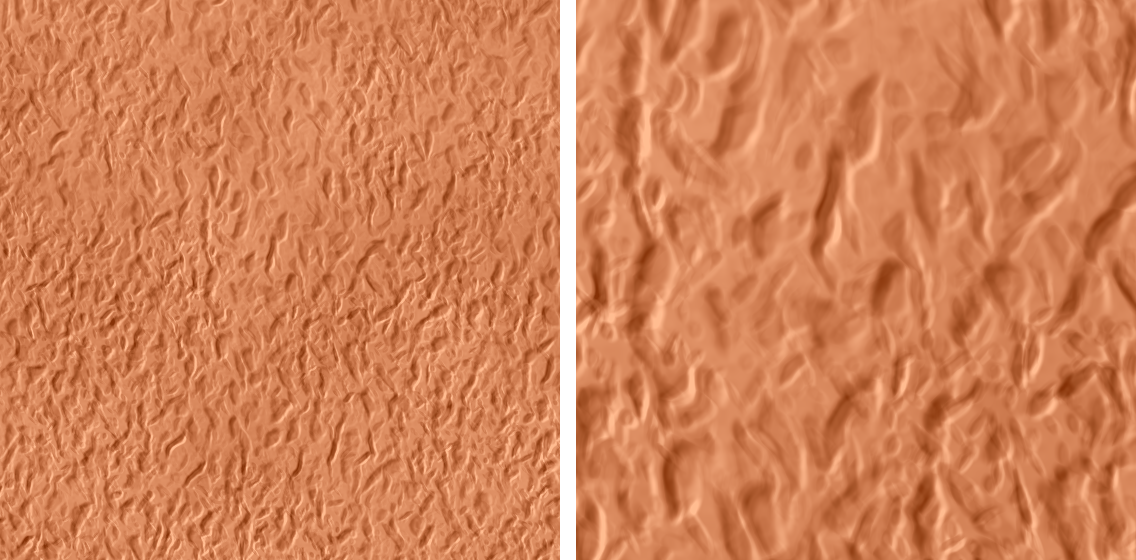
Left, the full canvas; right, a detail of the centre.
This texture is drawn by a Shadertoy shader. Its source:

```glsl
vec2 hash2(vec2 p) {
    vec3 q = fract(p.xyx * vec3(0.1031, 0.1030, 0.0973));
    q += dot(q, q.yzx + 33.33);
    return fract((q.xx + q.yz) * q.zy);
}

vec2 smoothNoise(vec2 p) {
    vec2 cell = floor(p), f = fract(p);
    f = f * f * (3.0 - 2.0 * f);
    vec2 low = mix(hash2(cell), hash2(cell + vec2(1, 0)), f.x);
    vec2 high = mix(hash2(cell + vec2(0, 1)), hash2(cell + 1.0), f.x);
    return mix(low, high, f.y) - 0.5;
}

// Cellular layer: one tilted, mostly upright gouge per cell
float gouges(vec2 p, float seed) {
    vec2 base = floor(p);
    float depth = 0.0;
    for (int y = -1; y <= 1; y++)
    for (int x = -1; x <= 1; x++) {
        vec2 cell = base + vec2(x, y);
        vec2 shape = hash2(cell + seed + 57.0);
        vec2 d = p - cell - hash2(cell + seed);
        float tilt = (shape.x - 0.5) * 2.2;
        float c = cos(tilt), s = sin(tilt);
        d = vec2(c * d.x - s * d.y, s * d.x + c * d.y);
        vec2 size = mix(vec2(0.2, 0.8), vec2(0.4, 0.42), shape.y);
        float pit = 1.0 - smoothstep(0.5, 1.05, length(d / size));
        depth = max(depth, pit * (0.4 + 0.6 * fract(shape.x * 7.0)));
    }
    return depth;
}

// Flat plaster skin; smaller gouges fade out inside larger ones
float plasterHeight(vec2 p) {
    float rough = smoothstep(-0.4, 0.25, smoothNoise(p * 9.0 + 3.0).x + 0.22 - 0.3 * p.y);
    vec2 q = p + 0.011 * smoothNoise(p * 36.0) + 0.0045 * smoothNoise(p * 85.0 + 9.0);
    float coarse = gouges(q * vec2(28, 20), 11.0);
    float medium = gouges(q * vec2(45, 35), 83.0);
    float fine = gouges(p * vec2(78, 66), 149.0);
    float pits = coarse + mix(0.4, 0.75, rough) * medium * (1.0 - 0.65 * coarse);
    pits += mix(0.08, 0.45, rough) * fine * (1.0 - 0.5 * max(coarse, medium));
    return -pits;
}

void mainImage(out vec4 fragColor, in vec2 fragCoord) {
    vec2 uv = fragCoord / iResolution.y;
    vec2 toLight = normalize(vec2(-0.85, 0.5));

    // Relief lighting with a short cast shadow
    float height = plasterHeight(uv);
    float slope = plasterHeight(uv - toLight * 0.002) - plasterHeight(uv + toLight * 0.002);
    float shadow = max(plasterHeight(uv + toLight * 0.008) - height, 0.0);
    float crispness = mix(1.1, 0.8, smoothstep(0.45, 0.95, uv.y));

    // Highlights broken into short glints
    float glint = 0.68 + 0.9 * smoothNoise(uv * 55.0 + 40.0).x;
    float tone = 0.77 + 0.2 * height;
    tone += crispness * (glint * max(slope, 0.0) + 0.45 * min(slope, 0.0) - 0.55 * shadow);

    // Broad clay variation and faint grain
    tone += 0.22 * smoothNoise(uv * 5.0 + 20.0).x + 0.09 * smoothNoise(uv * 190.0).y;
    tone = clamp(tone, -0.4, 1.3);

    // Clay ramp, slightly redder in its middle tones
    vec3 burntClay = vec3(0.64, 0.32, 0.15);
    vec3 paleClay = vec3(0.93, 0.64, 0.47);
    vec3 clay = mix(burntClay, paleClay, tone);
    clay.gb -= 0.085 * max(tone * (1.0 - tone), 0.0);
    fragColor = vec4(clay, 1.0);
}
```
